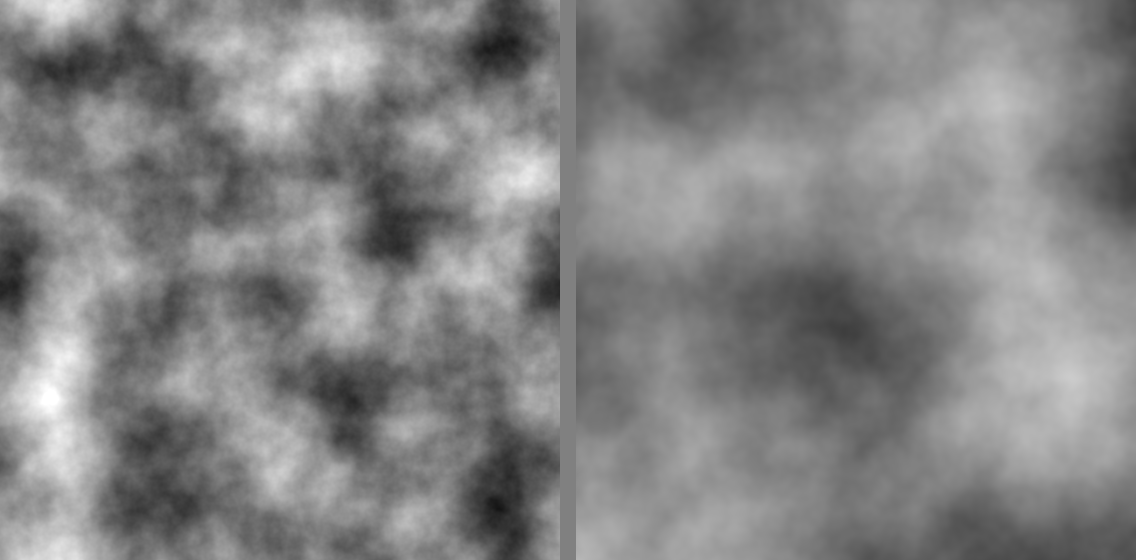
Left: the whole. Right: its middle third, enlarged.
This texture is drawn by a WebGL 1 fragment shader. Its source:

```glsl
precision highp float;

uniform vec2 u_resolution;

#define BASE_CELLS 5.0   // lattice cells across the tile, whole number
#define OCTAVES 6
#define GAIN 0.5         // amplitude ratio between octaves
#define MEAN_GREY 0.51
#define CONTRAST 0.55
#define SEED 17.0

const float TAU = 6.2831853;

float hash(vec3 p) {
    p = fract(p * vec3(0.1031, 0.1030, 0.0973));
    p += dot(p, p.yzx + 33.33);
    return fract((p.x + p.y) * p.z);
}

// Slope contribution of one lattice corner; cells wrap at the period
float cornerSlope(vec2 cell, vec2 offset, float period, float seed) {
    float angle = TAU * hash(vec3(mod(cell, period), seed));
    return dot(vec2(cos(angle), sin(angle)), offset);
}

float gradientNoise(vec2 p, float period, float seed) {
    vec2 cell = floor(p);
    vec2 f = p - cell;
    vec2 blend = f * f * f * (f * (f * 6.0 - 15.0) + 10.0);
    vec2 right = vec2(1.0, 0.0);
    vec2 up = vec2(0.0, 1.0);
    float bottom = mix(cornerSlope(cell, f, period, seed),
                       cornerSlope(cell + right, f - right, period, seed), blend.x);
    float top = mix(cornerSlope(cell + up, f - up, period, seed),
                    cornerSlope(cell + 1.0, f - 1.0, period, seed), blend.x);
    return mix(bottom, top, blend.y);
}

// Octaves are shifted so that their lattice points do not line up
float cloudNoise(vec2 uv) {
    float sum = 0.0;
    float amplitude = 1.0;
    float period = BASE_CELLS;
    for (int i = 0; i < OCTAVES; i++) {
        float layer = float(i);
        vec2 shift = layer * vec2(0.37, 0.61);
        sum += amplitude * gradientNoise(uv * period + shift, period, SEED + layer * 7.0);
        amplitude *= GAIN;
        period *= 2.0;
    }
    return sum;
}

void main() {
    vec2 uv = gl_FragCoord.xy / u_resolution;
    float grey = MEAN_GREY + CONTRAST * cloudNoise(uv);
    gl_FragColor = vec4(vec3(clamp(grey, 0.0, 1.0)), 1.0);
}
```
